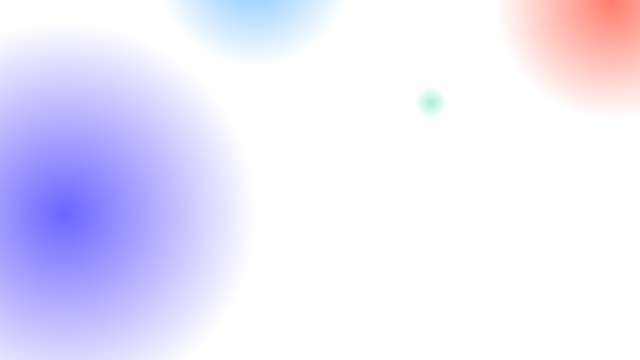
Give the GLSL for this background, as a Shadertoy shader.

```glsl
// Four soft discs of colour on a white ground: a large violet one at the left,
// sky blue and coral ones at the top edge, and a small mint dot.
// Each is a radial gradient that fades linearly from its centre to its rim.

// Glows: centre x, centre y, radius, in units of the canvas height
#define VIOLET_GLOW vec3(0.179, 0.406, 0.533)
#define SKY_GLOW    vec3(0.706, 1.088, 0.273)
#define CORAL_GLOW  vec3(1.701, 0.996, 0.327)
#define MINT_GLOW   vec3(1.197, 0.715, 0.044)

// Colours at the glow centres
#define PAPER  vec3(1.0)
#define VIOLET vec3(0.424, 0.396, 1.0)
#define SKY    vec3(0.47, 0.75, 1.0)
#define CORAL  vec3(1.0, 0.49, 0.43)
#define MINT   vec3(0.67, 0.93, 0.84)

// Opacity falls linearly from 1 at the centre to 0 at the rim
float glowOpacity(vec2 point, vec3 glow) {
    return clamp(1.0 - distance(point, glow.xy) / glow.z, 0.0, 1.0);
}

void mainImage(out vec4 fragColor, in vec2 fragCoord) {
    // Fit to a 16:9 layout whose height is one unit
    vec2 point = fragCoord / iResolution.xy * vec2(16.0 / 9.0, 1.0);

    // Layer the glows over the ground
    vec3 color = PAPER;
    color = mix(color, VIOLET, glowOpacity(point, VIOLET_GLOW));
    color = mix(color, SKY, glowOpacity(point, SKY_GLOW));
    color = mix(color, CORAL, glowOpacity(point, CORAL_GLOW));
    color = mix(color, MINT, glowOpacity(point, MINT_GLOW));

    fragColor = vec4(color, 1.0);
}
```
